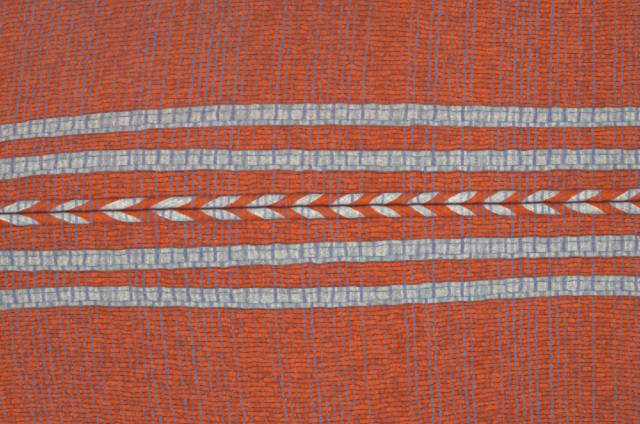
A WebGL 2 fragment shader for this texture:

```glsl
#version 300 es
precision highp float;
// Draws orange handwoven cloth with four pale stripes and a braided centre cord.

uniform vec2 u_resolution;
out vec4 outColor;

const vec3 ORANGE = vec3(0.80, 0.32, 0.14);
const vec3 RUST = vec3(0.46, 0.20, 0.19);
const vec3 CREAM = vec3(0.70, 0.70, 0.66);
const vec3 SLATE = vec3(0.38, 0.43, 0.50);
const vec3 BLUE = vec3(0.44, 0.45, 0.60);

float hash(vec2 p) {
  vec3 q = fract(vec3(p.xyx) * 0.1031);
  q += dot(q, q.yzx + 33.33);
  return fract((q.x + q.y) * q.z);
}

float noise(vec2 p) {
  vec2 i = floor(p), f = fract(p);
  f = f * f * (3.0 - 2.0 * f);
  return mix(mix(hash(i), hash(i + vec2(1, 0)), f.x),
             mix(hash(i + vec2(0, 1)), hash(i + vec2(1, 1)), f.x), f.y);
}

// Smooth curve through five heights spaced evenly over x = 0..1.
float curve(float x, float a, float b, float c, float d, float e) {
  float t = 4.0 * x, t1 = t - 1.0, t2 = t - 2.0, t3 = t - 3.0, t4 = t - 4.0;
  return a * t1 * t2 * t3 * t4 / 24.0 - b * t * t2 * t3 * t4 / 6.0
       + c * t * t1 * t3 * t4 / 4.0 - d * t * t1 * t2 * t4 / 6.0
       + e * t * t1 * t2 * t3 / 24.0;
}

// Coverage of a band whose edge lies at |v| = 1.
float band(float v, float soft) {
  return 1.0 - smoothstep(1.0 - soft, 1.0 + soft, abs(v));
}

// Rounded yarn profile across one row.
float yarn(float r) {
  return sqrt(abs(sin(3.14159 * fract(r))));
}

// Plain weave: weft floats bulge and warp dashes cross on alternate rows.
vec3 weave(vec2 cell, float body, vec3 light, vec3 dark, float threadAmount) {
  vec2 id = floor(cell);
  float parity = mod(id.x + id.y, 2.0);
  float across = abs(fract(cell.x) - 0.5);
  float shade = body * (0.68 + 0.44 * hash(id));
  shade *= mix(1.0, 0.78 + 0.5 * across, parity);
  vec3 col = mix(dark, light, clamp(shade, 0.0, 1.12));
  float thread = smoothstep(0.36, 0.08, across);
  float dash = mix(0.42, 0.95, parity) * (0.4 + 0.9 * hash(vec2(id.x, 7.0)));
  return mix(col, BLUE, clamp(thread * dash * threadAmount, 0.0, 0.9));
}

// One stripe: plump beads along the middle between thinner edge rows.
vec3 stripe(float v, float column) {
  float middle = 1.0 - smoothstep(0.40, 0.52, abs(v));
  float pillow = sqrt(max(0.0, 1.0 - v * v * 3.6));
  float bead = 0.78 + 0.3 * yarn(column * 0.5 + 0.25);
  float edge = yarn((abs(v) - 0.46) * 1.85);
  float body = mix(0.2 + 0.85 * edge, (0.4 + 0.75 * pillow) * bead, middle);
  float row = mix(floor(v * 2.0) + 9.0, 4.0, middle);
  return weave(vec2(column, row + 0.5), body, CREAM, SLATE, 0.75);
}

// Two twisted strands whose pale leaves form chevrons pointing left.
vec3 braid(float v, float x, float column) {
  float side = step(0.0, v);
  float n = x * (12.2 + 2.4 * smoothstep(0.2, 0.85, x)) - 0.32;
  float s = n - 0.5 * (abs(v) - 0.5);
  float id = floor(s + 0.5);
  float width = 0.17 + 0.12 * hash(vec2(id, side + 3.0));
  width *= 1.15 - 0.5 * abs(abs(v) - 0.5);
  float leaf = 1.0 - smoothstep(width - 0.05, width + 0.05, abs(s - id));
  float roundness = sqrt(max(0.0, 1.0 - pow(abs(abs(v) - 0.5) * 2.0, 2.0)));
  float body = (0.1 + 0.9 * roundness) * (0.85 + 0.25 * noise(vec2(s * 14.0, side * 9.0)));
  vec3 col = mix(mix(RUST, ORANGE, body), mix(SLATE, CREAM * 1.12, body), leaf);
  float thread = smoothstep(0.32, 0.08, abs(fract(column) - 0.5));
  col = mix(col, BLUE, thread * 0.75 * hash(vec2(floor(column), side)));
  return mix(col, RUST * 0.7, 0.75 * exp(-v * v * 90.0));
}

void main() {
  vec2 uv = gl_FragCoord.xy / u_resolution;
  float x = uv.x, y = uv.y;

  // Cloth coordinates follow the sagging stripes and leaning warp.
  float top = curve(x, 0.686, 0.720, 0.731, 0.7255, 0.7255);
  float upper = curve(x, 0.600, 0.6225, 0.6215, 0.6215, 0.6235);
  float centre = curve(x, 0.496, 0.506, 0.514, 0.520, 0.5255);
  float lower = curve(x, 0.386, 0.390, 0.404, 0.414, 0.4215);
  float bottom = curve(x, 0.292, 0.300, 0.298, 0.316, 0.3235);
  float wobble = noise(uv * vec2(60.0, 45.0)) - 0.5;
  float lean = 0.16 * (y - 0.5) * (y - 0.5) * (1.0 - x);
  float column = (x - lean) * 88.0 + 0.3 * wobble;
  float row = (y - bottom) / (top - bottom) * 37.0 + 0.6 * wobble;

  // Orange ground, with warp showing more in the upper left.
  float haze = smoothstep(0.5, 0.95, y) * smoothstep(1.0, 0.1, x);
  float heather = noise(vec2(column * 0.5, y * 6.0)) - 0.5;
  float threads = 0.82 + 0.16 * haze + 0.4 * heather;
  vec3 col = weave(vec2(column, row), 0.15 + 0.98 * yarn(row), ORANGE, RUST, threads);

  // Pale stripes and central cord.
  float grow = mix(0.021, 0.0255, smoothstep(0.0, 0.4, x)) - 0.003 * smoothstep(0.6, 1.0, x);
  vec4 v = (y - vec4(top, upper, lower, bottom)) / vec4(grow, 0.0245, 0.0245, 0.0235);
  v += 0.2 * wobble;
  for (int i = 0; i < 4; i++) {
    col *= 1.0 - 0.12 * band(v[i] / 1.18, 0.08);
    col = mix(col, stripe(v[i], column), band(v[i], 0.1));
  }
  float cord = (y - centre) / 0.029 + 0.1 * wobble;
  col *= 1.0 - 0.15 * band(cord / 1.15, 0.1);
  col = mix(col, braid(cord, x, column), band(cord, 0.1));

  // Soft folds, fibre grain and corner falloff.
  float folds = noise(uv * vec2(4.0, 3.0) + 2.0) - 0.5;
  float grain = noise(uv * vec2(360.0, 240.0)) - 0.5;
  vec2 fromMiddle = uv - vec2(0.52, 0.55);
  col *= 1.03 + 0.05 * folds + 0.2 * grain - 0.18 * dot(fromMiddle, fromMiddle);
  col = mix(col, vec3(0.64, 0.39, 0.35), 0.2 * haze);
  outColor = vec4(clamp(col, 0.0, 1.0), 1.0);
}
```
